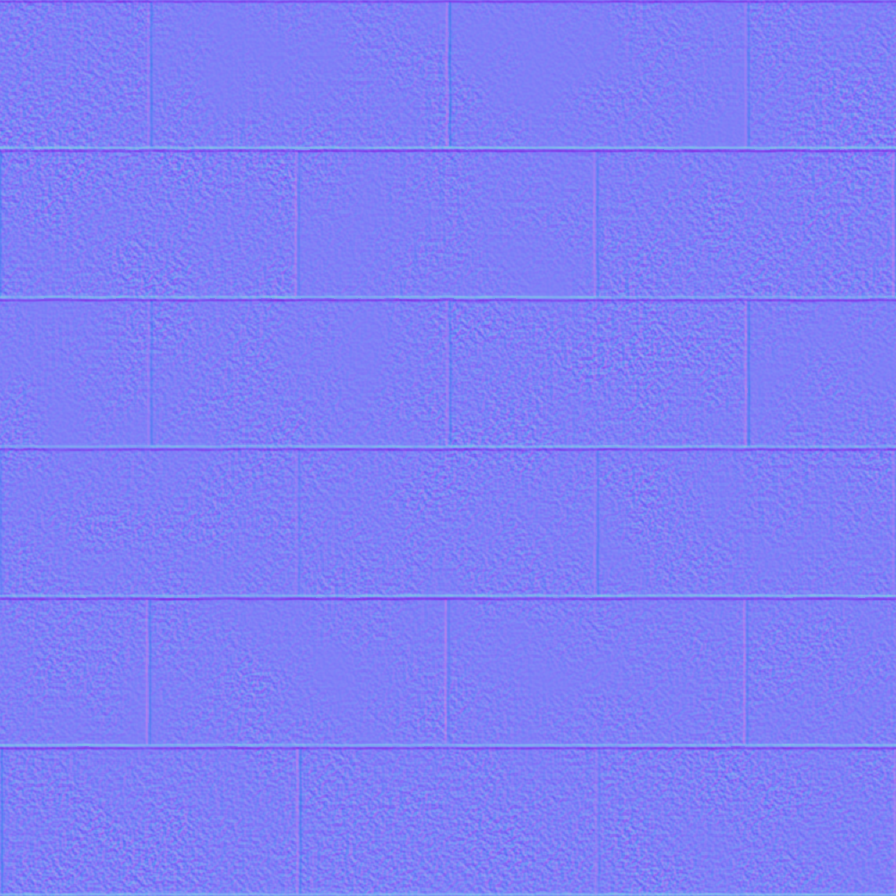
Give the GLSL for this texture map, as a three.js fragment shader.

```glsl
varying vec2 vUv;

float hash(vec2 p) {
  return fract(sin(dot(p, vec2(127.1, 311.7))) * 43758.5);
}

vec2 latticeGradient(vec2 cell, float period) {
  float angle = 6.2832 * hash(mod(cell, period));
  return vec2(cos(angle), sin(angle));
}

// Gradient noise that tiles over the unit square
float gradientNoise(vec2 uv, float period) {
  vec2 p = uv * period;
  vec2 cell = floor(p);
  vec2 f = p - cell;
  vec2 fade = f * f * f * (f * (f * 6.0 - 15.0) + 10.0);
  vec2 right = vec2(1.0, 0.0);
  float a = dot(latticeGradient(cell, period), f);
  float b = dot(latticeGradient(cell + right, period), f - right);
  float c = dot(latticeGradient(cell + right.yx, period), f - right.yx);
  float d = dot(latticeGradient(cell + 1.0, period), f - 1.0);
  return mix(mix(a, b, fade.x), mix(c, d, fade.x), fade.y);
}

float grainHeight(vec2 uv) {
  return gradientNoise(uv, 140.0) + 0.65 * gradientNoise(uv, 250.0);
}

vec2 grainSlope(vec2 uv) {
  vec2 e = vec2(0.001, 0.0);
  float h = grainHeight(uv);
  return (vec2(grainHeight(uv + e), grainHeight(uv + e.yx)) - h) / e.x;
}

// Bevel strength at a distance from a block edge
vec2 bevel(vec2 d) {
  vec2 t = (d - 0.0019) / 0.0015;
  return exp(-t * t);
}

void main() {
  // Running bond: three blocks across, six courses
  vec2 size = vec2(1.0 / 3.0, 1.0 / 6.0);
  vec2 wobble = 0.0008 * vec2(gradientNoise(vUv, 31.0), gradientNoise(vUv.yx, 37.0));
  vec2 grid = (vUv + wobble) / size;
  float course = mod(floor(grid.y), 6.0);
  grid.x += 0.5 * mod(course, 2.0) + 0.009 * (hash(vec2(course, 4.0)) - 0.5);
  vec2 block = vec2(mod(floor(grid.x), 3.0), course);
  vec2 low = fract(grid) * size;
  vec2 high = size - low;

  // Grain, rougher on some blocks and in patches
  float patches = gradientNoise(vUv, 9.0) + 0.7 * gradientNoise(vUv, 23.0);
  float roughness = 0.65 + 0.6 * hash(block + 7.3) + 0.8 * patches;
  float face = smoothstep(0.001, 0.006, min(min(low.x, high.x), min(low.y, high.y)));
  vec2 slope = grainSlope(vUv) * 0.0005 * max(roughness, 0.3) * mix(0.6, 1.0, face);

  // Bevelled joints, unevenly worn from block to block
  vec2 lowBevel = bevel(low);
  vec2 highBevel = bevel(high);
  float wear = 1.0 + 0.5 * gradientNoise(vUv, 47.0);
  float inCourse = smoothstep(0.001, 0.004, min(low.y, high.y));
  float leftEdge = lowBevel.x * mix(0.12, 0.36, hash(block + 1.7));
  float rightEdge = highBevel.x * mix(0.14, 0.36, hash(block + 5.1));
  slope.x += (rightEdge - leftEdge) * wear * inCourse;
  slope.y += lowBevel.y * wear * mix(0.3, 0.44, hash(block + 2.9));
  slope.y -= highBevel.y * wear * mix(0.38, 0.54, hash(block + 3.6));

  // Encode the surface normal
  vec3 normal = normalize(vec3(slope, 1.0));
  gl_FragColor = vec4(normal * 0.5 + vec3(0.5, 0.5, 0.47), 1.0);
}
```
